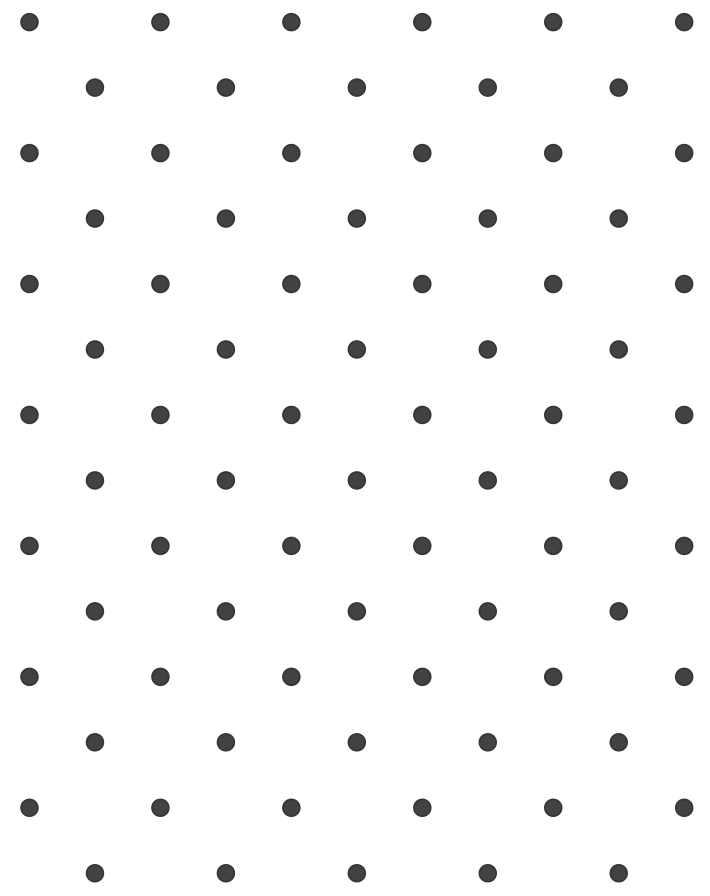
Write a Shadertoy shader that draws this pattern.

```glsl
// Staggered polka dots: small charcoal discs on white.
// Two square lattices, offset by half a pitch, share one distance field;
// each disc has a faintly darker rim. Lengths are in canvas heights.

const float PITCH      = 0.14614;               // spacing within one lattice
const vec2  FIRST_DOT  = vec2(0.0329, 0.9753);  // centre of the top left dot
const float DOT_RADIUS = 0.0103;
const float RIM_WIDTH  = 0.0020;
const float EDGE_PIXELS = 1.3;                  // width of the smoothed edge

const vec3 PAPER     = vec3(1.0);
const vec3 DOT_COLOR = vec3(0.26);
const vec3 RIM_COLOR = vec3(0.21);

// Distance to the nearest point of a unit square lattice
float latticeDistance(vec2 p) {
    return length(fract(p + 0.5) - 0.5);
}

// Signed distance to the nearest dot of both lattices
float dotDistance(vec2 pos) {
    vec2 cell = (pos - FIRST_DOT) / PITCH;
    float nearest = min(latticeDistance(cell), latticeDistance(cell - 0.5));
    return nearest * PITCH - DOT_RADIUS;
}

void mainImage(out vec4 fragColor, in vec2 fragCoord) {
    vec2 pos = fragCoord / iResolution.y;
    float halfEdge = 0.5 * EDGE_PIXELS / iResolution.y;
    float dist = dotDistance(pos);

    // Disc body shading into its rim
    float rim = smoothstep(-RIM_WIDTH - halfEdge, -RIM_WIDTH + halfEdge, dist);
    vec3 ink = mix(DOT_COLOR, RIM_COLOR, rim);

    // Smooth disc edge over the paper
    float coverage = 1.0 - smoothstep(-halfEdge, halfEdge, dist);
    fragColor = vec4(mix(PAPER, ink, coverage), 1.0);
}
```
